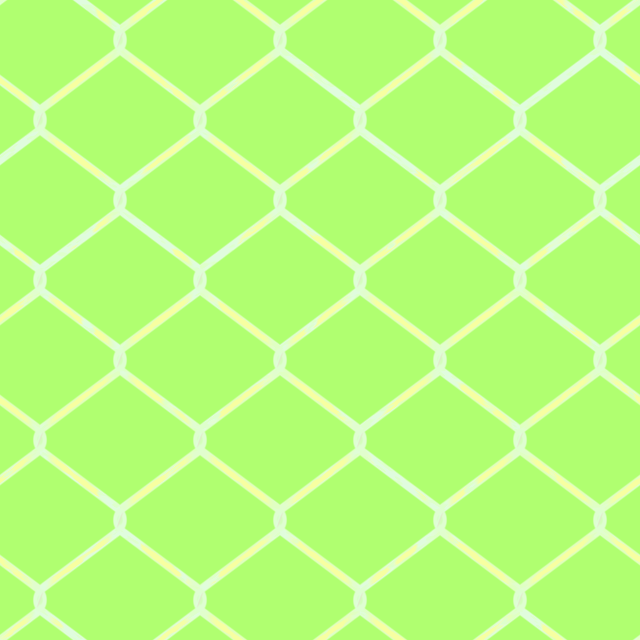
This pattern is drawn by a WebGL 2 fragment shader. Its source:

```glsl
#version 300 es
precision highp float;
// Chain-link mesh: pale wires with worn yellow cores on flat lime green.
// The canvas splits into half cells; each holds one slanted wire, mirrored
// in alternate half cells, and the wires meet at small oval twists.

#define REPEATS 4.0          // whole repeats across and down
#define WIRE_HALF 0.053      // half width of a wire, in half cells
#define JOINT 0.125          // height of wire joint above a twist
#define TWIST_SIZE vec2(0.084, 0.142)
#define WEAR 0.50            // threshold: lower shows more yellow
#define LIME vec3(0.69, 1.00, 0.44)
#define ICE vec3(0.88, 0.99, 0.87)
#define MINT vec3(0.87, 1.00, 0.80)
#define STRAW vec3(0.89, 1.00, 0.71)
#define YELLOW vec3(0.97, 1.00, 0.63)
#define SLIT vec3(0.90, 0.89, 0.80)

uniform vec2 u_resolution;
out vec4 fragColor;

float hash(vec2 p) {
    vec3 q = fract(vec3(p.xyx) * 0.1031);
    q += dot(q, q.yzx + 33.33);
    return fract((q.x + q.y) * q.z);
}

// Value noise that wraps after a whole period
float noise(vec2 p, float period) {
    vec2 i = floor(p), f = p - i;
    f = f * f * (3.0 - 2.0 * f);
    vec2 a = mod(i, period), b = mod(i + 1.0, period);
    return mix(mix(hash(a), hash(vec2(b.x, a.y)), f.x),
               mix(hash(vec2(a.x, b.y)), hash(b), f.x), f.y);
}

float cover(float dist, float soft) {
    return 1.0 - smoothstep(-soft, soft, dist);
}

// Colour of a wire: along runs 0..1, across runs -1..1
vec3 wireColor(float along, float across, vec2 id, float region) {
    vec2 seed = id * 17.0 + 3.0;
    float patches = noise(seed + vec2(along * 5.0, across * 0.5), 256.0);
    float streaks = noise(seed.yx + vec2(along * 15.0 + across, across * 2.0), 256.0);
    float ends = smoothstep(0.06, 0.24, along) * smoothstep(0.06, 0.24, 1.0 - along);

    float amount = patches * 0.55 + region * 0.35 + hash(seed) * 0.2 + streaks * 0.12;
    float worn = smoothstep(WEAR - 0.06, WEAR + 0.08, amount) * ends;
    float core = cover(abs(across + (streaks - 0.5) * 0.35) - 0.55, 0.12);

    vec3 color = mix(MINT, ICE, smoothstep(0.3, 0.6, streaks + 0.25 - region * 0.3));
    float tint = smoothstep(0.48, 0.75, amount) * (0.4 + 0.4 * ends);
    color = mix(color, STRAW, tint);
    return mix(color, YELLOW, worn * core);
}

void main() {
    vec2 uv = gl_FragCoord.xy / u_resolution;
    float soft = 2.0 * REPEATS / min(u_resolution.x, u_resolution.y);

    // Half cells, shifted so that twists sit on the corners
    vec2 grid = uv * REPEATS * 2.0 - 0.5;
    vec2 id = floor(grid);
    vec2 cell = grid - id;
    float flip = mod(id.x + id.y, 2.0) < 0.5 ? 1.0 : -1.0;
    if (flip < 0.0) cell.x = 1.0 - cell.x;
    id = mod(id, 2.0 * REPEATS);
    float region = noise(uv * REPEATS + 0.5, REPEATS);

    // Wire from the joint above one twist to the joint below the next
    vec2 normal = normalize(vec2(2.0 * JOINT - 1.0, 1.0));
    float offset = dot(cell - vec2(0.0, JOINT), normal);
    vec3 wire = wireColor(cell.x, offset / WIRE_HALF, id, region);
    vec3 color = mix(LIME, wire, cover(abs(offset) - WIRE_HALF, soft));

    // Oval twist at the nearer corner
    vec2 knot = cell - (cell.x + cell.y > 1.0 ? 1.0 : 0.0);
    knot.x *= flip;
    float oval = (length(knot / TWIST_SIZE) - 1.0) * TWIST_SIZE.x;
    float hollow = cover(oval + 0.050, 0.012);
    vec3 twist = mix(mix(ICE, MINT, 0.25 + 0.6 * region), LIME, hollow * 0.22);

    // Overlapping strand and the narrow slit beside it
    float lean = knot.x - knot.y * 0.36;
    float inside = cover(abs(knot.y) - 0.085, 0.02);
    twist = mix(twist, ICE, cover(abs(lean + 0.018) - 0.014, soft) * inside * 0.7);
    twist = mix(twist, SLIT, cover(abs(lean) - 0.007, soft) * inside * 0.8);
    color = mix(color, twist, cover(oval, soft));

    fragColor = vec4(color, 1.0);
}
```
